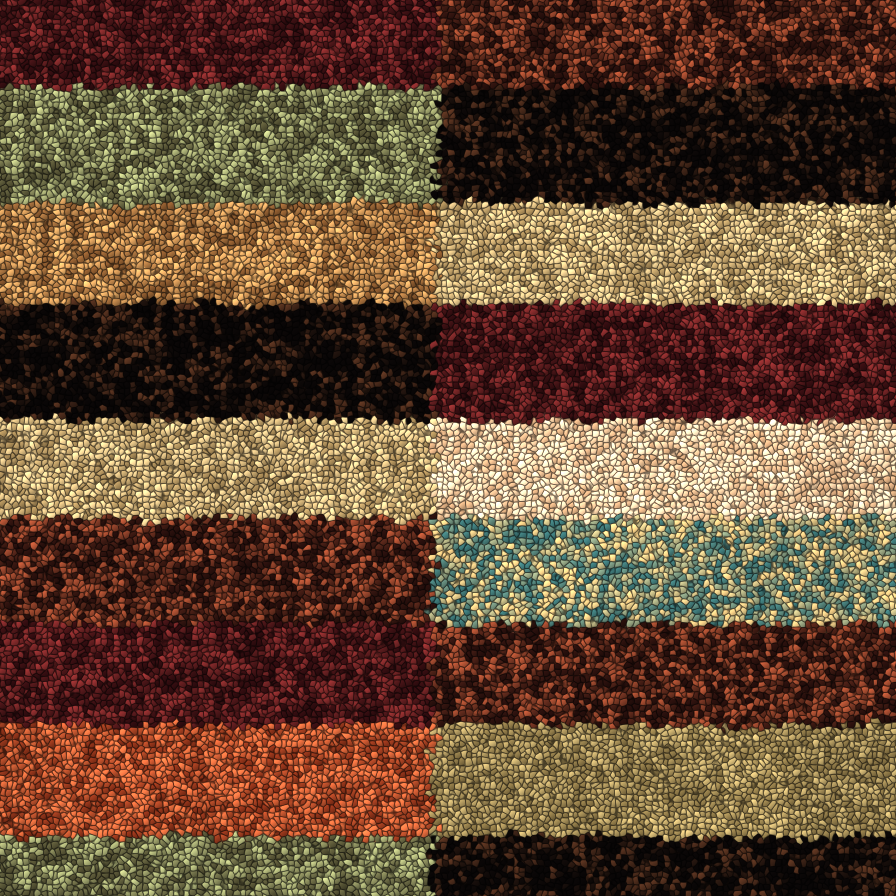
A Shadertoy shader for this texture:

```glsl
// Two-column striped carpet: nine ragged bands per column, woven from speckled tufts.

const float TUFTS = 150.0;   // tufts across the canvas
const float SEAM = 0.485;    // x of the join between the columns

// Lower edges of the bands, from the top down
const float EDGES[8] = float[8](0.903, 0.773, 0.661, 0.531, 0.422, 0.304, 0.190, 0.066);

// Yarns: burgundy, sage, gold, black, beige, rust, orange, cream, teal, olive
const vec3 DARK[10] = vec3[10](
    vec3(0.16, 0.04, 0.05), vec3(0.28, 0.27, 0.17), vec3(0.45, 0.29, 0.15),
    vec3(0.03, 0.02, 0.02), vec3(0.56, 0.46, 0.29), vec3(0.13, 0.05, 0.04),
    vec3(0.45, 0.16, 0.08), vec3(0.74, 0.58, 0.43), vec3(0.20, 0.39, 0.39),
    vec3(0.46, 0.39, 0.23));
const vec3 LIGHT[10] = vec3[10](
    vec3(0.46, 0.15, 0.15), vec3(0.62, 0.64, 0.43), vec3(0.82, 0.61, 0.36),
    vec3(0.28, 0.16, 0.10), vec3(0.86, 0.75, 0.53), vec3(0.58, 0.27, 0.17),
    vec3(0.82, 0.40, 0.23), vec3(0.98, 0.87, 0.72), vec3(0.84, 0.71, 0.46),
    vec3(0.70, 0.61, 0.39));
// Higher values make light flecks rarer
const float RARITY[10] = float[10](1.2, 1.0, 1.0, 3.5, 0.9, 1.4, 0.9, 0.8, 1.0, 1.0);

// Yarn of each band, from the top down
const int LEFT[9] = int[9](0, 1, 2, 3, 4, 5, 0, 6, 1);
const int RIGHT[9] = int[9](5, 3, 4, 0, 7, 8, 5, 9, 3);

float hash(vec2 p) {
    return fract(sin(dot(p, vec2(127.1, 311.7))) * 43758.5453);
}

vec2 hash2(vec2 p) {
    return vec2(hash(p), hash(p + 57.3));
}

float valueNoise(vec2 p) {
    vec2 i = floor(p), f = fract(p);
    f = f * f * (3.0 - 2.0 * f);
    return mix(mix(hash(i), hash(i + vec2(1, 0)), f.x),
               mix(hash(i + vec2(0, 1)), hash(i + vec2(1, 1)), f.x), f.y);
}

// Index of the yarn at a canvas position, with frayed borders
int yarnAt(vec2 p, vec2 cell) {
    vec2 fray = (hash2(cell + 19.0) - 0.5) * vec2(0.012, 0.005);
    float wobble = (valueNoise(p * 45.0) - 0.5) * 0.007;
    vec2 q = p + fray + wobble;
    int row = 0;
    for (int i = 0; i < 8; i++) row += q.y < EDGES[i] ? 1 : 0;
    return q.x < SEAM + 0.006 * (p.y - 0.5) ? LEFT[row] : RIGHT[row];
}

// Colour of one tuft: single flecks mixed with small clumps
vec3 tuftColor(vec2 cell, vec2 center) {
    int yarn = yarnAt(center / TUFTS, cell);
    float fleck = mix(hash(cell + 7.7), valueNoise(cell * 0.55), 0.4);
    float tone = pow(smoothstep(0.2, 0.8, fleck), RARITY[yarn]);
    return mix(DARK[yarn], LIGHT[yarn], tone);
}

// Offset seen in the tuft's own frame, squeezed to make it oblong
float tuftDistance(vec2 offset, float angle) {
    float c = cos(angle), s = sin(angle);
    return length(mat2(c, -s, s, c) * offset * vec2(0.85, 1.25));
}

// Carpet pile: softly blended cells with dark gaps and light from the upper left
vec3 pile(vec2 p) {
    vec2 base = floor(p);
    vec3 sum = vec3(0.0);
    vec2 nearOffset = vec2(0.0);
    float total = 0.0, near = 9.0, next = 9.0;
    for (int y = -1; y <= 1; y++)
    for (int x = -1; x <= 1; x++) {
        vec2 cell = base + vec2(x, y);
        vec2 center = cell + 0.1 + 0.8 * hash2(cell);
        vec2 offset = p - center;
        float d = tuftDistance(offset, 6.2832 * hash(cell + 3.1));
        float weight = exp(-18.0 * d * d) + 1e-6;
        sum += weight * tuftColor(cell, center);
        total += weight;
        if (d < near) {
            next = near;
            near = d;
            nearOffset = offset;
        } else {
            next = min(next, d);
        }
    }
    float body = smoothstep(0.0, 0.4, next - near);
    float relief = 1.0 + 0.35 * body * dot(nearOffset, vec2(-0.6, 0.8));
    return sum / total * mix(0.5, 1.2, body) * relief;
}

void mainImage(out vec4 fragColor, in vec2 fragCoord) {
    vec2 uv = fragCoord / iResolution.xy;
    float wear = 0.94 + 0.12 * valueNoise(uv * 14.0);
    fragColor = vec4(clamp(pile(uv * TUFTS) * wear, 0.0, 1.0), 1.0);
}
```
